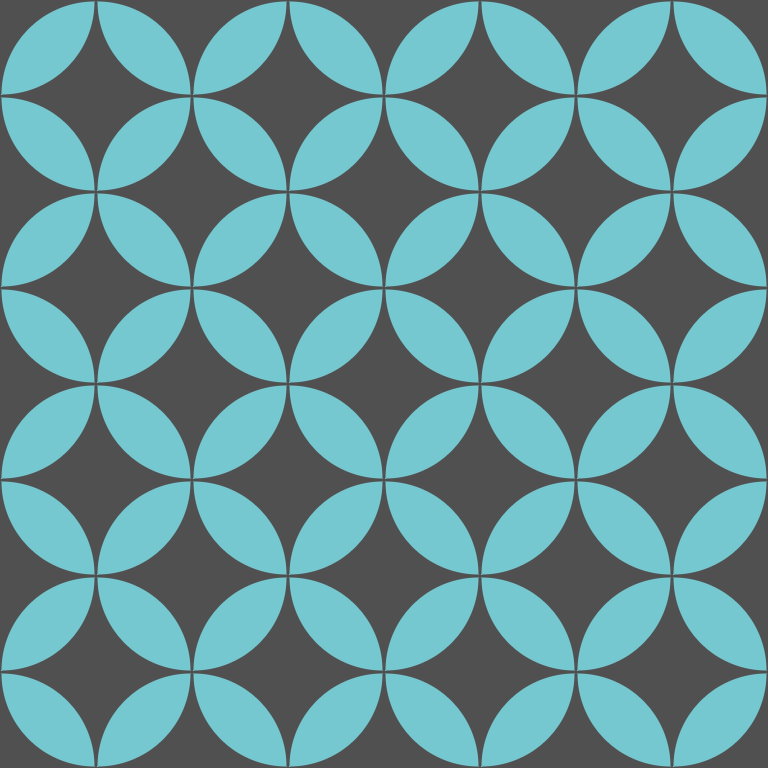
This pattern is drawn by a three.js fragment shader. Its source:

```glsl
#define REPEATS 4.0
#define GAP 0.0155
#define PETAL_COLOR vec3(0.46, 0.784, 0.816)
#define GROUND_COLOR vec3(0.314, 0.312, 0.312)

varying vec2 vUv;

// Signed distance to a petal: two equal circles centred on opposite corners
// of the unit cell, each corner pulled inwards by the gap
float petalDistance(vec2 p) {
  float radius = 1.0 - 2.0 * GAP;
  return max(length(p - GAP), length(p - 1.0 + GAP)) - radius;
}

void main() {
  // Mirror each repeat into quarters so four petals form a ring
  vec2 quarter = abs(fract(vUv * REPEATS) * 2.0 - 1.0);
  float d = petalDistance(quarter);

  // Antialias over one screen sample
  float edge = max(length(vec2(dFdx(d), dFdy(d))), 1e-5);
  float petal = clamp(0.5 - d / edge, 0.0, 1.0);

  gl_FragColor = vec4(mix(GROUND_COLOR, PETAL_COLOR, petal), 1.0);
}
```
